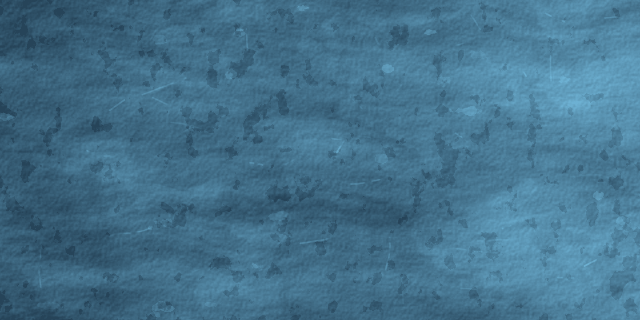
Write a Shadertoy shader that draws this texture.

```glsl
// Worn blue painted metal: uneven glow, horizontal streaks, flaking, chips and scratches.
#define DARK_BLUE vec3(0.19, 0.33, 0.42)
#define LIGHT_BLUE vec3(0.36, 0.59, 0.71)
#define STREAKS 0.70
#define BLOTCHES 0.15
#define MOTTLE 0.28
#define GRAIN 0.22
#define FLAKE_DEPTH 0.27
#define CHIP_GAIN 0.42
#define CHIP_COUNT 22
#define SCRATCH_COUNT 46

float hash(vec2 p) {
    vec3 q = fract(vec3(p.xyx) * 0.1031);
    q += dot(q, q.yzx + 33.33);
    return fract((q.x + q.y) * q.z);
}

vec2 hash2(float n) {
    return vec2(hash(vec2(n, 3.7)), hash(vec2(n, 18.1)));
}

float noise(vec2 p) {
    vec2 i = floor(p), f = fract(p);
    f = f * f * (3.0 - 2.0 * f);
    float low = mix(hash(i), hash(i + vec2(1, 0)), f.x);
    float high = mix(hash(i + vec2(0, 1)), hash(i + vec2(1, 1)), f.x);
    return mix(low, high, f.y);
}

float fbm(vec2 p) {
    float sum = 0.0, amp = 0.516;
    for (int i = 0; i < 5; i++) {
        sum += amp * noise(p);
        p = mat2(1.6, 1.2, -1.2, 1.6) * p + 17.3;
        amp *= 0.5;
    }
    return sum;
}

// Soft elliptical spot
float spot(vec2 p, vec2 centre, vec2 radius) {
    vec2 d = (p - centre) / radius;
    return exp(-dot(d, d));
}

// Large-scale light and shade: dim left, bright right, shaded rims
float broadTone(vec2 p) {
    float v = mix(0.07, 0.44, smoothstep(0.0, 0.75, p.x));
    v += 0.30 * smoothstep(1.25, 1.85, p.x);
    v += 0.36 * spot(p, vec2(1.80, 0.74), vec2(0.34, 0.22));
    v += 0.20 * spot(p, vec2(1.72, 0.25), vec2(0.33, 0.18));
    v += 0.24 * spot(p, vec2(0.42, 0.35), vec2(0.15, 0.16));
    v += 0.22 * spot(p, vec2(0.38, 0.70), vec2(0.24, 0.10));
    v -= 0.20 * spot(p, vec2(1.05, 0.36), vec2(0.42, 0.11));
    v -= 0.18 * spot(p, vec2(1.85, 0.47), vec2(0.35, 0.06));
    v -= 0.14 * (1.0 - smoothstep(0.0, 0.13, p.y));
    return v - 0.18 * smoothstep(0.86, 1.0, p.y);
}

// Columns where the paint has come away in small dark flakes
float flakes(vec2 p) {
    float zone = spot(p, vec2(0.77, 0.72), vec2(0.12, 0.20))
               + 0.8 * spot(p, vec2(1.44, 0.42), vec2(0.08, 0.30))
               + 0.8 * spot(p, vec2(1.96, 0.26), vec2(0.11, 0.24));
    float field = fbm(p * vec2(27.0, 23.0) + 41.0) + 0.16 * zone;
    return smoothstep(0.665, 0.71, field);
}

// Ragged bright chips
float chips(vec2 p) {
    float ragged = 3.4 * (fbm(p * 32.0 + 9.0) - 0.5), sum = 0.0;
    for (int i = 0; i < CHIP_COUNT; i++) {
        float n = float(i);
        vec2 centre = hash2(n + 5.0) * vec2(2.0, 1.0);
        vec2 size = mix(vec2(0.012, 0.006), vec2(0.045, 0.018), hash2(n + 71.0));
        float d = length((p - centre) / size) + ragged;
        sum = max(sum, (1.0 - smoothstep(0.65, 0.95, d)) * mix(0.35, 1.0, hash(vec2(n, 8.0))));
    }
    return sum;
}

// Fine bent scratches, mostly near horizontal
float scratches(vec2 p, float pixel) {
    vec2 q = p + 0.012 * vec2(noise(p * 14.0), noise(p * 14.0 + 30.0));
    float sum = 0.0;
    for (int i = 0; i < SCRATCH_COUNT; i++) {
        float n = float(i);
        vec2 r = hash2(n + 130.0);
        float lean = 2.0 * r.x - 1.0;
        float angle = 1.6 * lean * abs(lean);
        vec2 dir = vec2(cos(angle), sin(angle));
        vec2 rel = q - hash2(n + 210.0) * vec2(2.0, 1.0);
        float along = clamp(dot(rel, dir), 0.0, mix(0.02, 0.14, r.y * r.y));
        float line = 1.0 - smoothstep(0.0006, 0.0006 + 1.2 * pixel, length(rel - dir * along));
        sum = max(sum, line * mix(0.10, 0.42, hash(vec2(n, 61.0))));
    }
    return sum * smoothstep(0.2, 0.6, noise(p * 60.0));
}

void mainImage(out vec4 fragColor, in vec2 fragCoord) {
    vec2 p = fragCoord / iResolution.y;
    p.x *= 2.0 * iResolution.y / iResolution.x;
    vec2 warped = p + 0.07 * (vec2(noise(p * 4.0), noise(p * 4.0 + 50.0)) - 0.5);

    // Brushed streaks and worn patches
    float tone = broadTone(warped);
    tone += STREAKS * (fbm(warped * vec2(3.2, 15.0)) - 0.5);
    tone += 0.5 * STREAKS * (fbm(warped * vec2(11.0, 62.0) + 80.0) - 0.5);
    float patches = fbm(warped * vec2(5.0, 8.0) + 23.0);
    tone += BLOTCHES * (smoothstep(0.49, 0.55, patches) - 0.5);

    // Mottled surface with a fine embossed grain
    tone += MOTTLE * (fbm(p * 24.0 + 60.0) - 0.5);
    vec2 g = p * 125.0;
    tone += GRAIN * (noise(g) - noise(g + vec2(0.5, -0.6)));
    tone += 0.5 * GRAIN * (noise(p * 240.0) - 0.5);

    // Damage
    tone -= FLAKE_DEPTH * flakes(p);
    tone += CHIP_GAIN * chips(p);
    tone += scratches(p, 1.0 / iResolution.y);

    tone = clamp(tone, -0.25, 1.4);
    fragColor = vec4(mix(DARK_BLUE, LIGHT_BLUE, tone), 1.0);
}
```
